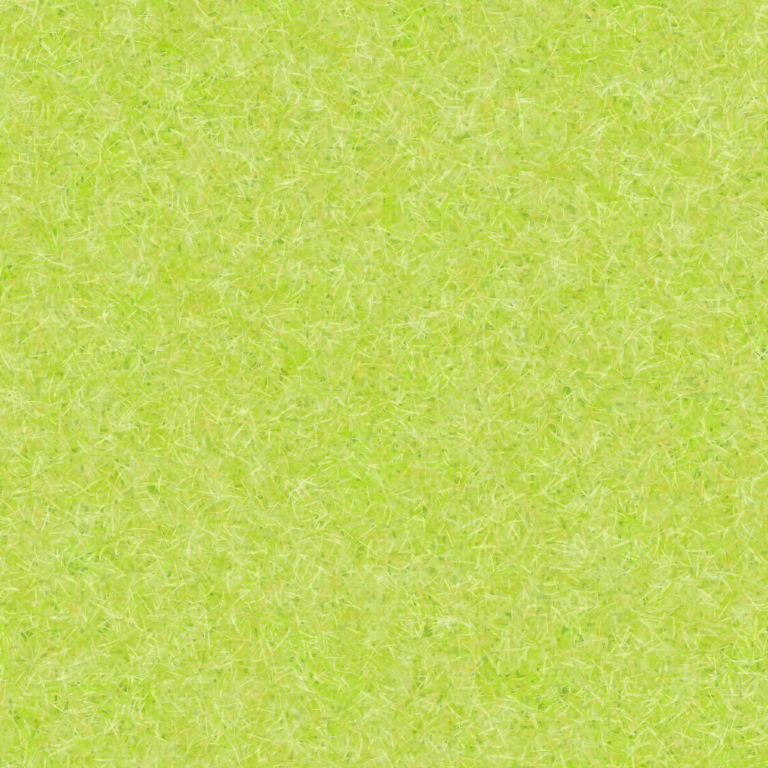
Give the GLSL for this texture, as a Shadertoy shader.

```glsl
vec3 hash3(vec3 p) {
    p = fract(p * vec3(0.1031, 0.1030, 0.0973));
    p += dot(p, p.yxz + 33.33);
    return fract((p.xxy + p.yxx) * p.zyx);
}

float valueNoise(vec2 p, float seed) {
    vec2 cell = floor(p), f = fract(p);
    f = f * f * (3.0 - 2.0 * f);
    float bottom = mix(hash3(vec3(cell, seed)).x, hash3(vec3(cell + vec2(1, 0), seed)).x, f.x);
    float top = mix(hash3(vec3(cell + vec2(0, 1), seed)).x, hash3(vec3(cell + 1.0, seed)).x, f.x);
    return mix(bottom, top, f.y);
}

// Coverage of a tapered, slightly bent blade centred at the origin
float bladeMask(vec2 p, float angle, float halfLength, float halfWidth, float bend, float blur) {
    vec2 along = vec2(cos(angle), sin(angle));
    vec2 q = vec2(dot(p, along), dot(p, vec2(-along.y, along.x)));
    float t = q.x / halfLength;
    q.y -= bend * (t * t - 0.4);
    float width = halfWidth * sqrt(max(1.0 - t * t, 0.0));
    float side = 1.0 - smoothstep(width - blur, width + blur, abs(q.y));
    return side * (1.0 - smoothstep(0.6, 1.0, abs(t)));
}

vec3 bladeColor(vec3 rnd, float lushness) {
    vec3 color = mix(vec3(0.70, 0.82, 0.19), vec3(0.80, 0.88, 0.53), rnd.x);
    vec3 vivid = vec3(0.67, 0.87, 0.12);
    vec3 straw = vec3(0.86, 0.80, 0.36);
    vec3 pale = vec3(0.87, 0.93, 0.59);
    color = mix(color, vivid, 0.8 * step(rnd.y, 0.04 + 0.22 * lushness));
    color = mix(color, straw, 0.6 * step(0.92, rnd.y));
    return mix(color, pale, 0.85 * step(0.82, rnd.z));
}

void mainImage(out vec4 fragColor, in vec2 fragCoord) {
    float canvas = min(iResolution.x, iResolution.y);
    vec2 uv = fragCoord / canvas;

    // Patches of lusher grass
    float patches = 0.45 * valueNoise(uv * 11.0, 1.0) + 0.55 * valueNoise(uv * 28.0, 2.0);
    float lushness = smoothstep(0.5, 0.85, patches);

    // Mottled ground
    float mottle = 0.5 * valueNoise(uv * 75.0, 3.0) + 0.5 * valueNoise(uv * 170.0, 4.0);
    vec3 color = mix(vec3(0.67, 0.80, 0.17), vec3(0.78, 0.86, 0.46), mottle);
    color = mix(color, vec3(0.65, 0.86, 0.13), 0.4 * lushness);

    // Small shadows between the blades
    float shadow = smoothstep(0.68, 0.95, valueNoise(uv * 150.0, 5.0));
    color = mix(color, vec3(0.50, 0.68, 0.16), shadow * (0.6 + 0.3 * lushness));

    // Layers of crossing blades, one blade per cell
    for (int layer = 0; layer < 13; layer++) {
        float depth = float(layer);
        float cells = 35.0 + mod(depth * 5.0, 13.0);
        float blur = max(0.035, 0.6 * cells / canvas);
        vec2 p = uv * cells + vec2(0.37, 0.71) * depth;
        vec2 home = floor(p);
        for (int y = -1; y <= 1; y++)
        for (int x = -1; x <= 1; x++) {
            vec2 cell = home + vec2(x, y);
            vec3 place = hash3(vec3(cell, depth + 11.0));
            vec3 shape = hash3(vec3(cell, depth + 47.0));
            vec3 tint = hash3(vec3(cell, depth + 83.0));
            float mask = bladeMask(p - cell - place.xy, 6.2832 * place.z,
                mix(0.4, 0.9, shape.x), mix(0.03, 0.075, shape.y),
                0.3 * (shape.z - 0.5), blur);
            color = mix(color, bladeColor(tint, lushness), 0.7 * mask);
        }
    }

    // Soft clumps of warm straw, pale haze and deeper green
    float warm = smoothstep(0.66, 1.0, valueNoise(uv * 60.0, 8.0));
    color = mix(color, vec3(0.84, 0.80, 0.34), 0.3 * warm);
    float haze = 0.5 * valueNoise(uv * 36.0, 9.0) + 0.5 * valueNoise(uv * 85.0, 10.0);
    color += vec3(0.05, 0.03, 0.22) * (haze - 0.5);

    // Fine grain and soft dark gaps
    color += vec3(0.07, 0.06, 0.10) * (valueNoise(uv * 250.0, 6.0) - 0.5);
    float gap = smoothstep(0.76, 1.0, valueNoise(uv * 140.0, 7.0));
    color = mix(color, vec3(0.53, 0.70, 0.22), 0.4 * gap);
    color += vec3(0.018, 0.005, 0.015);
    fragColor = vec4(clamp(color, 0.0, 1.0), 1.0);
}
```
